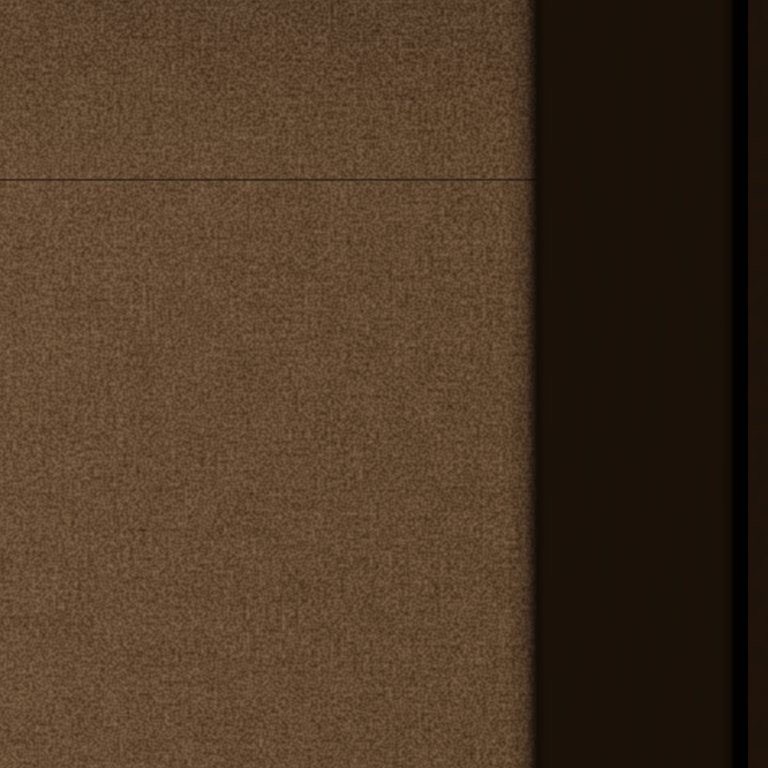
Write a Shadertoy shader that draws this background.

```glsl
vec2 gradientAt(vec2 cell) {
    vec3 h = fract(cell.xyx * vec3(0.1031, 0.1030, 0.0973));
    h += dot(h, h.yzx + 33.33);
    float angle = 6.28319 * fract((h.x + h.y) * h.z);
    return vec2(cos(angle), sin(angle));
}

float gradientNoise(vec2 p) {
    vec2 cell = floor(p), f = fract(p);
    vec2 u = f * f * f * (f * (f * 6.0 - 15.0) + 10.0);
    float a = dot(gradientAt(cell), f);
    float b = dot(gradientAt(cell + vec2(1, 0)), f - vec2(1, 0));
    float c = dot(gradientAt(cell + vec2(0, 1)), f - vec2(0, 1));
    float d = dot(gradientAt(cell + vec2(1, 1)), f - vec2(1, 1));
    return mix(mix(a, b, u.x), mix(c, d, u.x), u.y);
}

// Grainy board with a faint woven pattern and sparse dark flecks
vec3 boardColor(vec2 uv) {
    vec3 color = mix(vec3(0.405, 0.302, 0.208), vec3(0.375, 0.275, 0.185), uv.x / 0.7);
    color *= 1.0 - 0.10 * smoothstep(0.75, 1.0, uv.y);

    float grain = 0.115 * gradientNoise(uv * 237.0)
                + 0.075 * gradientNoise(uv * 131.0 + 17.0)
                + 0.020 * gradientNoise(uv * 24.0 + 41.0);
    float weave = 0.025 * gradientNoise(uv * vec2(150.0, 14.0) + 5.0)
                + 0.025 * gradientNoise(uv * vec2(14.0, 150.0) + 71.0);
    color += (grain + weave) * vec3(1.0, 0.95, 0.85);

    float fleck = smoothstep(0.42, 0.65, gradientNoise(uv * 105.0 + 93.0));
    color *= 1.0 - 0.22 * fleck;

    // Thin horizontal seam
    float seam = 1.0 - smoothstep(0.0006, 0.0022, abs(uv.y - 0.766));
    return mix(color, vec3(0.17, 0.125, 0.10), 0.75 * seam);
}

// Smooth dark panel, slightly deeper at both sides
vec3 panelColor(vec2 uv) {
    vec3 color = vec3(0.104, 0.067, 0.030);
    color *= 1.0 + 0.04 * gradientNoise(uv * vec2(45.0, 8.0));
    color *= mix(0.75, 1.0, smoothstep(0.699, 0.712, uv.x));
    return color * (1.0 - 0.25 * smoothstep(0.935, 0.952, uv.x));
}

void mainImage(out vec4 fragColor, in vec2 fragCoord) {
    vec2 uv = fragCoord / iResolution.xy;
    float aa = 0.75 / iResolution.x;

    // Board rolls into shadow at its right edge
    float shade = 0.20 * smoothstep(0.655, 0.688, uv.x)
                + 0.50 * smoothstep(0.682, 0.699, uv.x);
    vec3 color = boardColor(uv) * (1.0 - shade);
    color = mix(color, panelColor(uv), smoothstep(0.695, 0.701, uv.x));

    // Black gap: soft on the left, crisp on the right
    color = mix(color, vec3(0.006, 0.004, 0.002), smoothstep(0.949, 0.957, uv.x));

    // Narrow strip beyond the gap
    vec3 strip = vec3(0.120, 0.075, 0.038) * (1.0 + 0.05 * gradientNoise(uv * 40.0));
    color = mix(color, strip, smoothstep(0.974 - aa, 0.974 + aa, uv.x));

    fragColor = vec4(clamp(color, 0.0, 1.0), 1.0);
}
```
